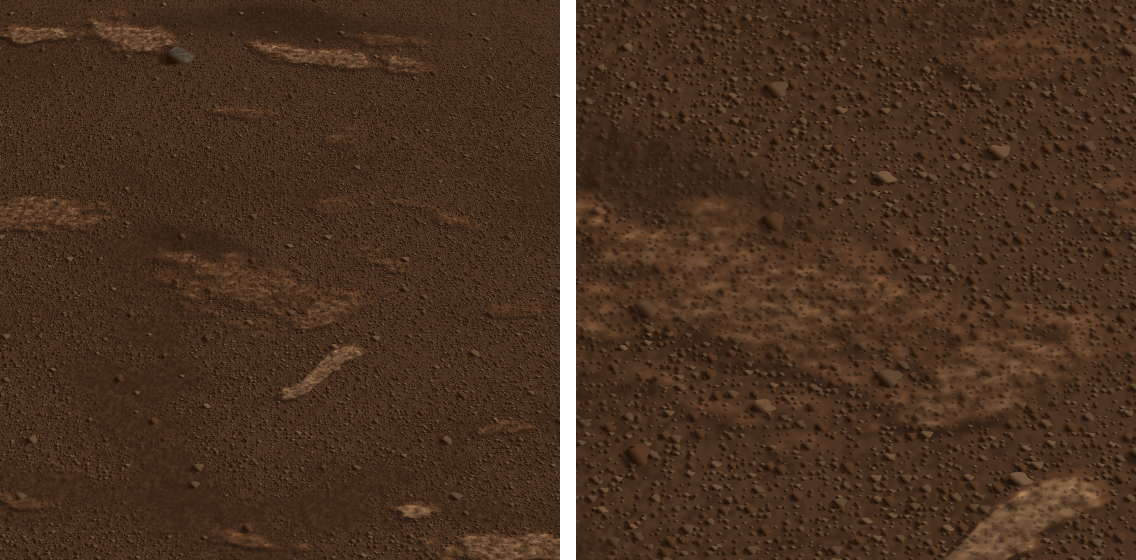
Left: the whole. Right: its middle third, enlarged.
Give the GLSL for this texture, as a WebGL 1 fragment shader.

```glsl
precision highp float;
uniform vec2 u_resolution;

const vec3 SHADOW = vec3(0.12, 0.065, 0.03);
const vec3 DEEP_SOIL = vec3(0.228, 0.143, 0.086);
const vec3 SOIL = vec3(0.288, 0.193, 0.13);
const vec3 RUST = vec3(0.345, 0.222, 0.135);
const vec3 STONE = vec3(0.36, 0.265, 0.185);
const vec3 PALE = vec3(0.47, 0.35, 0.245);
const vec2 SUN = vec2(0.8, 0.6);

float hash(vec2 p) {
  return fract(sin(dot(p, vec2(127.1, 311.7))) * 43758.5453);
}

float noise(vec2 p) {
  vec2 i = floor(p), f = fract(p);
  f = f * f * (3.0 - 2.0 * f);
  return mix(mix(hash(i), hash(i + vec2(1.0, 0.0)), f.x),
             mix(hash(i + vec2(0.0, 1.0)), hash(i + vec2(1.0, 1.0)), f.x), f.y);
}

float fbm(vec2 p) {
  float sum = 0.0, amp = 0.5;
  for (int i = 0; i < 4; i++) {
    sum += amp * noise(p);
    p = mat2(1.6, 1.2, -1.2, 1.6) * p + 7.3;
    amp *= 0.5;
  }
  return sum / 0.9375;
}

// Tilted ellipse with a ragged rim
float mound(vec2 p, vec2 centre, vec2 radius, float tilt, float edge, float ragged) {
  vec2 d = p - centre;
  float c = cos(tilt), s = sin(tilt);
  d = vec2(c * d.x + s * d.y, c * d.y - s * d.x) / radius;
  return 1.0 - smoothstep(1.0 - edge, 1.0 + edge, length(d) + ragged);
}

// Bare sand and outcrops: large ones, then small scattered drifts
float sandMask(vec2 p) {
  float ragged = (fbm(p * vec2(24.0, 50.0)) - 0.5) * 2.0;
  float m = 0.72 * mound(p, vec2(0.44, 0.487), vec2(0.14, 0.045), -0.25, 0.5, ragged);
  m = max(m, 0.75 * mound(p, vec2(0.585, 0.447), vec2(0.09, 0.024), 0.2, 0.4, ragged));
  vec2 bend = vec2(0.0, 0.012 * sin((p.x - 0.57) * 40.0));
  float taper = 0.016 + 0.05 * (p.x - 0.57);
  m = max(m, mound(p - bend, vec2(0.57, 0.333), vec2(0.085, taper), 0.45, 0.15, ragged * 0.35));
  m = max(m, 0.8 * mound(p, vec2(0.07, 0.615), vec2(0.12, 0.03), 0.0, 0.25, ragged * 0.7));
  m = max(m, 0.9 * mound(p, vec2(0.93, 0.02), vec2(0.16, 0.025), 0.0, 0.25, ragged * 0.6));
  m = max(m, mound(p, vec2(0.74, 0.087), vec2(0.037, 0.018), 0.0, 0.25, ragged * 0.6));
  m = max(m, 0.9 * mound(p, vec2(0.6, 0.895), vec2(0.12, 0.016), -0.1, 0.3, ragged));
  m = max(m, 0.9 * mound(p, vec2(0.23, 0.935), vec2(0.06, 0.03), -0.4, 0.4, ragged));
  m = max(m, 0.9 * mound(p, vec2(0.05, 0.938), vec2(0.08, 0.012), 0.0, 0.3, ragged));
  for (int i = 0; i < 13; i++) {
    float k = float(i), size = hash(vec2(k, 8.3));
    vec2 centre = vec2(hash(vec2(k, 1.7)), (k + hash(vec2(k, 4.1))) / 13.0);
    vec2 radius = vec2(0.022 + 0.04 * size, 0.007 + 0.005 * hash(vec2(k, 6.2)));
    float tilt = 0.5 * (hash(vec2(k, 2.9)) - 0.6);
    m = max(m, (0.4 + 0.3 * size) * mound(p, centre, radius, tilt, 0.55, ragged * 1.4));
  }
  return m;
}

// One stone with its shadow; d is measured in stone radii
vec3 rock(vec3 ground, vec2 d, float seed, float soft, vec3 lit, float opacity) {
  float angle = atan(d.y, d.x + 0.0001) + 6.283 * seed;
  float r = length(d) * (1.0 + 0.14 * sin(3.0 * angle) + 0.08 * sin(5.0 * angle));
  float shade = 1.0 - smoothstep(0.6, 1.1 + soft, length(d + SUN * vec2(0.8, 0.6)));
  float body = 1.0 - smoothstep(1.0 - soft, 1.0 + soft, r);
  vec3 face = mix(SHADOW, lit, smoothstep(-0.8, 0.15, dot(d, SUN)));
  ground = mix(ground, SHADOW, 0.6 * shade * opacity);
  return mix(ground, face, body * opacity);
}

// Stones scattered over a jittered grid
vec3 pebbles(vec3 ground, vec2 g, float cells, float density, float pixel, float opacity) {
  vec2 q = g * cells * vec2(1.0, 1.3);
  for (int j = -1; j <= 1; j++) {
    for (int i = -1; i <= 1; i++) {
      vec2 cell = floor(q) + vec2(float(i), float(j));
      float seed = hash(cell + 3.7);
      float size = hash(cell + 19.1);
      float radius = mix(0.2, 0.48, size * size);
      vec2 jitter = vec2(hash(cell + 31.3), hash(cell + 47.9));
      vec2 d = (q - cell - 0.2 - 0.6 * jitter) / radius;
      d.y *= 0.8 + 0.5 * seed;
      float visible = step(hash(cell + cells), density);
      float soft = clamp(0.7 * pixel * cells / radius, 0.08, 0.7);
      vec3 lit = mix(mix(RUST, STONE, step(0.35, seed)), PALE, seed * seed);
      ground = rock(ground, d, seed, soft, lit, visible * opacity);
    }
  }
  return ground;
}

void main() {
  vec2 p = gl_FragCoord.xy / u_resolution;
  // Receding ground plane: features shrink towards the top
  float scale = 1.0 - 0.52 * p.y;
  vec2 g = vec2((p.x - 0.5) / scale, -log(scale) / 0.52) + 2.0;
  float pixel = 1.0 / (u_resolution.y * scale);

  // Soil with broad dunes and fine grit
  float dunes = fbm(p * vec2(4.0, 9.0) + 3.0);
  float grit = noise(g * 230.0) * 0.6 + noise(g * 110.0) * 0.4;
  vec3 color = mix(DEEP_SOIL, SOIL, smoothstep(0.2, 0.6, dunes * 0.6 + grit * 0.4));
  color *= 0.93 + 0.18 * grit;

  // Shaded hollows below the far ridge and behind the central sand
  float rim = (dunes - 0.5) * 1.5;
  float hollow = mound(p, vec2(0.5, 0.955), vec2(0.28, 0.03), -0.05, 0.5, rim);
  hollow = max(hollow, mound(p, vec2(0.4, 0.555), vec2(0.11, 0.025), -0.3, 0.5, rim));
  color *= 1.0 - 0.2 * hollow;

  // Sand, lit from the right, with grain
  float sand = sandMask(p);
  float relief = sand - sandMask(p + SUN * 0.008);
  float grain = fbm(g * vec2(90.0, 150.0));
  vec3 sandColor = mix(RUST, PALE, smoothstep(0.5, 1.15, sand + 0.6 * (grain - 0.5)));
  color = mix(color, sandColor * (0.55 + 0.9 * grain), sand);
  color *= 1.0 + clamp(relief, -0.55, 0.3) * 0.6;

  // Stones, thinner on sand and in smooth drifts
  float cover = (1.0 - 0.7 * sand) * smoothstep(0.18, 0.45, dunes) * (1.0 - 0.6 * hollow);
  cover *= 1.0 - 0.4 * smoothstep(0.75, 1.0, p.y);
  color = pebbles(color, g, 165.0, 0.58, pixel, cover * 0.82);
  color = pebbles(color, g + 5.3, 100.0, 0.36, pixel, cover * 0.95);
  color = pebbles(color, g + 9.1, 42.0, 0.03, pixel, 1.0 - 0.6 * sand);

  // Lone boulder
  vec2 d = (p - vec2(0.32, 0.9)) / vec2(0.025, 0.014);
  vec3 boulder = vec3(0.33, 0.28, 0.23) * (0.7 + 0.6 * grain);
  gl_FragColor = vec4(rock(color, d, 0.3, 0.1, boulder, 1.0), 1.0);
}
```
